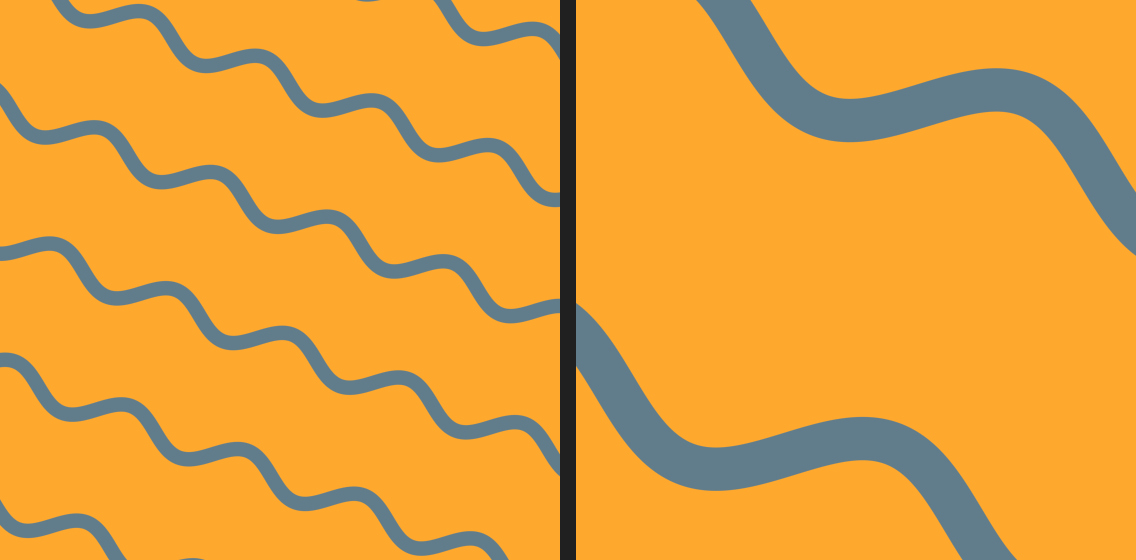
Left, the full canvas; right, a detail of the centre.
Give the GLSL for this pattern, as a WebGL 1 fragment shader.

```glsl
precision highp float;
// Parallel wavy stripes running diagonally down to the right on a flat ground.
// The plane is rotated and folded into rows; each row strokes one sine curve,
// with an iterated closest point keeping the stroke width even along it.

uniform vec2 u_resolution;

const float TAU = 6.2831853;
const vec3 GROUND_COLOR = vec3(1.00, 0.66, 0.18);
const vec3 WAVE_COLOR = vec3(0.38, 0.49, 0.55);

// Lengths are fractions of the canvas height.
const float TILT = radians(21.0);             // downward slope of the rows
const float WAVE_LENGTH = 0.2225;             // crest to crest along a row
const float ROW_SPACING = 0.2223;             // row to row across
const float AMPLITUDE = 0.0277;
const float STROKE_WIDTH = 0.0258;
const vec2 ANCHOR = vec2(0.4603, 0.3965);     // a rising zero crossing
const int CLOSEST_POINT_STEPS = 6;

// Distance from p to the curve y = AMPLITUDE * sin(k * x).
float waveDistance(vec2 p) {
  float k = TAU / WAVE_LENGTH;
  float t = p.x;
  for (int i = 0; i < CLOSEST_POINT_STEPS; i++) {
    float height = AMPLITUDE * sin(k * t);
    float slope = AMPLITUDE * k * cos(k * t);
    t -= (t - p.x + (height - p.y) * slope) / (1.0 + slope * slope);
  }
  return length(p - vec2(t, AMPLITUDE * sin(k * t)));
}

void main() {
  float pixel = 1.0 / u_resolution.y;
  vec2 p = gl_FragCoord.xy * pixel - ANCHOR;

  // Axes along and across the tilted rows.
  vec2 along = vec2(cos(TILT), -sin(TILT));
  vec2 across = vec2(sin(TILT), cos(TILT));
  vec2 q = vec2(dot(p, along), dot(p, across));

  // Fold the rows onto one and its period onto a single wave.
  q.x = mod(q.x, WAVE_LENGTH);
  q.y = mod(q.y + 0.5 * ROW_SPACING, ROW_SPACING) - 0.5 * ROW_SPACING;

  float edge = waveDistance(q) - 0.5 * STROKE_WIDTH;
  float ink = 1.0 - smoothstep(-0.75 * pixel, 0.75 * pixel, edge);
  gl_FragColor = vec4(mix(GROUND_COLOR, WAVE_COLOR, ink), 1.0);
}
```
